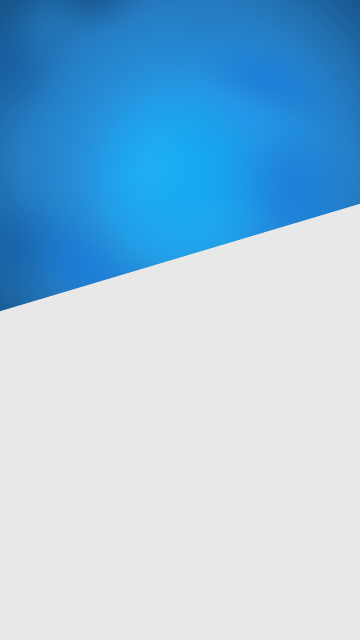
Give the GLSL for this background, as a WebGL 1 fragment shader.

```glsl
precision highp float;
// Soft blue glow with cloudy tints above a slanted pale grey panel.

uniform vec2 u_resolution;

const float ASPECT = 0.5625;
const vec3 PANEL = vec3(0.91);
const vec3 CORE = vec3(0.075, 0.665, 0.95);
const vec3 SKY = vec3(0.15, 0.585, 0.885);
const vec3 STEEL = vec3(0.145, 0.48, 0.75);
const vec3 NAVY = vec3(0.085, 0.32, 0.53);
const vec3 ROYAL = vec3(0.10, 0.48, 0.85);
const vec3 DEEP = vec3(0.085, 0.36, 0.63);
const vec3 CYAN = vec3(0.13, 0.69, 0.95);
const vec3 AZURE = vec3(0.13, 0.60, 0.93);

// Elliptical soft spot, 1 at its centre, turned by an angle.
float softSpot(vec2 p, vec2 centre, vec2 radius, float angle) {
  vec2 d = p - centre;
  float c = cos(angle), s = sin(angle);
  d = vec2(c * d.x + s * d.y, c * d.y - s * d.x) / radius;
  return exp(-dot(d, d));
}

// Radial ramp from the bright core to the dark corners.
vec3 glowRamp(float dist) {
  vec3 color = mix(CORE, SKY, smoothstep(0.0, 0.18, dist));
  color = mix(color, STEEL, clamp((dist - 0.13) / 0.15, 0.0, 1.0));
  return mix(color, NAVY, smoothstep(0.25, 0.42, dist));
}

vec3 blueBackdrop(vec2 p) {
  vec3 color = glowRamp(length(p - vec2(0.293, 0.727)));

  // Saturated tints to the right and lower left
  color = mix(color, ROYAL, 0.70 * softSpot(p, vec2(0.455, 0.700), vec2(0.075, 0.085), 0.0));
  color = mix(color, ROYAL, 0.65 * softSpot(p, vec2(0.420, 0.875), vec2(0.085, 0.040), -0.35));
  color = mix(color, ROYAL, 0.75 * softSpot(p, vec2(0.120, 0.590), vec2(0.090, 0.045), -0.50));

  // Dark clouds along the left and top edges
  color = mix(color, DEEP, 0.65 * softSpot(p, vec2(0.010, 0.615), vec2(0.070, 0.065), 0.0));
  color = mix(color, DEEP, 0.60 * softSpot(p, vec2(0.015, 0.890), vec2(0.060, 0.055), 0.4));
  color = mix(color, NAVY, 0.60 * softSpot(p, vec2(0.140, 1.000), vec2(0.055, 0.030), 0.0));

  // Lighter veils
  color = mix(color, STEEL, 0.45 * softSpot(p, vec2(0.080, 0.955), vec2(0.040, 0.050), 0.0));
  color = mix(color, STEEL, 0.50 * softSpot(p, vec2(0.335, 0.985), vec2(0.080, 0.040), 0.0));
  color = mix(color, AZURE, 0.40 * softSpot(p, vec2(0.410, 0.815), vec2(0.090, 0.028), -0.35));
  color = mix(color, CYAN, 0.75 * softSpot(p, vec2(0.235, 0.735), vec2(0.055, 0.080), -0.3));
  return mix(color, CYAN, 0.50 * softSpot(p, vec2(0.300, 0.640), vec2(0.090, 0.045), 0.29));
}

void main() {
  vec2 uv = gl_FragCoord.xy / u_resolution;
  vec3 color = blueBackdrop(uv * vec2(ASPECT, 1.0));

  // Panel below the slanted edge, smoothed over about one pixel
  float edge = uv.y - mix(0.5137, 0.6816, uv.x);
  float blur = 0.6 / u_resolution.y;
  color = mix(PANEL, color, smoothstep(-blur, blur, edge));
  gl_FragColor = vec4(color, 1.0);
}
```
